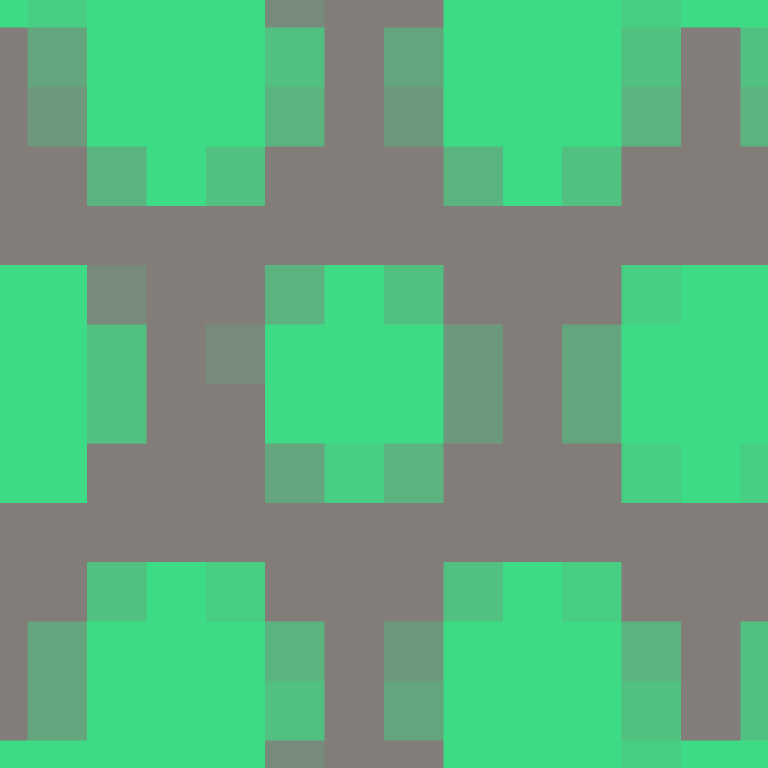
Give the GLSL for this pattern, as a three.js fragment shader.

```glsl
varying vec2 vUv;

#define BLOCKS 12.93
#define DOT_PITCH vec2(6.0, 5.15)
#define ORIGIN vec2(-0.42, 0.05)
#define CORE_RADIUS 1.82
#define RADIUS_GROWTH 0.045
#define SOFTNESS 0.45
#define JOINT_CENTER vec2(6.0, 8.1)
#define JOINT_RADIUS 2.1
#define SHADES 7.0
#define GROUND vec3(0.51, 0.49, 0.47)
#define GREEN vec3(0.24, 0.86, 0.52)

float softDisc(vec2 offset, float radius) {
  return 1.0 - smoothstep(radius - SOFTNESS, radius + SOFTNESS, length(offset));
}

// Staggered dots that grow away from the middle, in block units
float dotCoverage(vec2 p) {
  float coverage = 0.0;
  for (int i = -1; i <= 1; i++) {
    float row = float(i);
    float shift = 0.5 * abs(row);
    float column = floor(p.x / DOT_PITCH.x - shift + 0.5) + shift;
    vec2 center = vec2(column, row) * DOT_PITCH;
    float radius = CORE_RADIUS + RADIUS_GROWTH * length(center + ORIGIN);
    coverage += softDisc(p - center, radius);
  }
  // Joints that close the gaps between dots near the corners
  coverage += softDisc(abs(p) - JOINT_CENTER, JOINT_RADIUS);
  return min(coverage, 1.0);
}

// One flat, stepped shade per square block
float blockShade(vec2 uv) {
  vec2 blockCenter = floor((uv - 0.5) * BLOCKS) + 0.5;
  return floor(dotCoverage(blockCenter - ORIGIN) * SHADES + 0.5) / SHADES;
}

void main() {
  // Average four samples to smooth the block edges
  vec2 reach = 0.25 * fwidth(vUv);
  float shade = 0.0;
  for (int i = 0; i < 4; i++) {
    vec2 corner = vec2(mod(float(i), 2.0), floor(float(i) / 2.0)) * 2.0 - 1.0;
    shade += 0.25 * blockShade(vUv + corner * reach);
  }
  gl_FragColor = vec4(mix(GROUND, GREEN, shade), 1.0);
}
```
